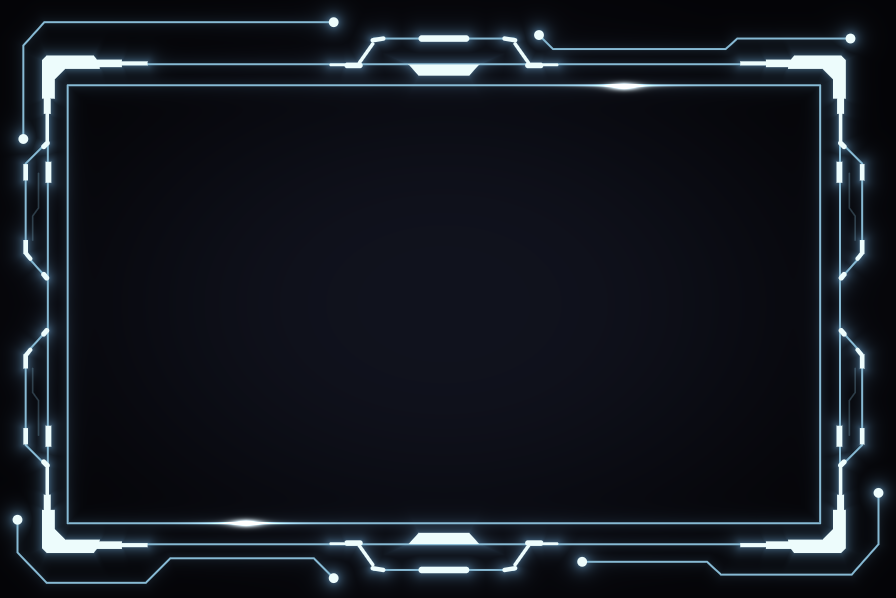
This background is drawn by a WebGL 1 fragment shader. Its source:

```glsl
precision highp float;
// Glowing sci-fi interface frame on a dark navy vignette.
// Ornaments are distance fields mirrored into one quadrant; the four circuit
// traces are placed freely. Layout grid: 768 x 512 with y pointing down.

uniform vec2 u_resolution;

const vec2 GRID = vec2(768.0, 512.0);
const vec2 FRAME_CENTER = vec2(380.5, 260.5);
const vec2 OUTER_HALF = vec2(339.5, 205.5);
const vec2 INNER_HALF = vec2(322.5, 187.5);
const vec3 NAVY = vec3(0.062, 0.070, 0.112);
const vec3 NIGHT = vec3(0.016, 0.016, 0.028);
const vec3 LINE_BLUE = vec3(0.53, 0.73, 0.83);
const vec3 GLOW_BLUE = vec3(0.36, 0.56, 0.70);
const vec3 ICE = vec3(0.93, 0.99, 0.99);

float segment(vec2 p, vec2 a, vec2 b) {
  vec2 pa = p - a, ba = b - a;
  return length(pa - ba * clamp(dot(pa, ba) / dot(ba, ba), 0.0, 1.0));
}

float box(vec2 p, vec2 lo, vec2 hi) {
  vec2 d = abs(p - 0.5 * (lo + hi)) - 0.5 * (hi - lo);
  return length(max(d, 0.0)) + min(max(d.x, d.y), 0.0);
}

float path(vec2 p, vec2 a, vec2 b, vec2 c, vec2 d) {
  return min(segment(p, a, b), min(segment(p, b, c), segment(p, c, d)));
}

float dots(vec2 p, vec2 a, vec2 b) {
  return min(length(p - a), length(p - b)) - 4.2;
}

float coverage(float d, float pixel) {
  return clamp(0.5 - d / pixel, 0.0, 1.0);
}

// Heavy L bracket with chamfered corners and stepped, tapering arms
float cornerBracket(vec2 q) {
  float arms = min(box(q, vec2(295.0, 201.5), vec2(344.5, 213.0)),
                   box(q, vec2(333.5, 176.0), vec2(344.5, 213.0)));
  float gusset = max(box(q, vec2(322.0, 190.0), vec2(344.0, 213.0)),
                     (526.0 - q.x - q.y) * 0.707);
  float d = max(min(arms, gusset), (q.x + q.y - 553.5) * 0.707);
  d = max(d, (291.0 - q.x + 0.8 * (q.y - 201.5)) * 0.78);
  d = min(d, box(q, vec2(276.0, 203.0), vec2(300.0, 209.5)));
  d = min(d, box(q, vec2(254.0, 204.5), vec2(280.0, 208.0)));
  d = min(d, box(q, vec2(337.0, 163.0), vec2(343.0, 180.0)));
  return min(d, box(q, vec2(338.5, 138.0), vec2(341.5, 165.0)));
}

// Solid parts of the top and bottom emblem
float emblemSolid(vec2 q) {
  float wedge = max(abs(q.y - 200.5) - 4.8,
                    (q.x - 26.0 - 0.9 * (q.y - 200.5)) * 0.74);
  float d = min(wedge, segment(q, vec2(0.0, 227.5), vec2(19.0, 227.5)) - 2.8);
  d = min(d, segment(q, vec2(72.0, 204.5), vec2(83.0, 204.5)) - 2.4);
  d = min(d, segment(q, vec2(83.0, 205.0), vec2(97.0, 205.0)) - 1.2);
  d = min(d, segment(q, vec2(73.0, 206.0), vec2(61.0, 223.0)) - 1.5);
  return min(d, segment(q, vec2(61.0, 226.0), vec2(52.0, 227.5)) - 1.9);
}

// Solid parts of the side brackets
float sideSolid(vec2 q) {
  float d = box(q, vec2(356.5, 106.0), vec2(360.5, 120.0));
  d = min(d, box(q, vec2(356.5, 43.0), vec2(360.5, 55.0)));
  d = min(d, segment(q, vec2(358.5, 44.0), vec2(354.5, 39.0)) - 1.8);
  d = min(d, segment(q, vec2(343.0, 25.5), vec2(340.5, 22.5)) - 2.2);
  d = min(d, segment(q, vec2(343.0, 135.0), vec2(340.0, 138.0)) - 2.2);
  return min(d, box(q, vec2(336.5, 104.0), vec2(341.5, 122.0)));
}

float ornamentLines(vec2 q) {
  float side = path(q, vec2(340.5, 138.5), vec2(358.5, 120.5),
                    vec2(358.5, 42.5), vec2(340.5, 22.5));
  return min(side, segment(q, vec2(0.0, 227.5), vec2(60.0, 227.5)));
}

// Lens-like spark stretched along a horizontal line
float flare(vec2 p, vec2 center) {
  vec2 d = abs(p - center);
  float streak = exp(-d.x / 20.0 - d.y / 1.5);
  return 1.2 * streak + 0.9 * exp(-dot(d / vec2(13.0, 3.5), d / vec2(13.0, 3.5)));
}

void main() {
  vec2 uv = gl_FragCoord.xy / u_resolution;
  vec2 p = vec2(uv.x, 1.0 - uv.y) * GRID;
  vec2 q = abs(p - FRAME_CENTER);
  float pixel = GRID.y / u_resolution.y;

  // Background vignette
  float radius = length((p - FRAME_CENTER) / vec2(410.0, 275.0));
  vec3 color = mix(NAVY, NIGHT, smoothstep(0.15, 1.15, radius));

  // Frame rectangles and ornament outlines
  float frame = min(abs(box(q, -OUTER_HALF, OUTER_HALF)),
                    abs(box(q, -INNER_HALF, INNER_HALF)));
  float thin = min(frame, ornamentLines(q));
  float faint = path(q, vec2(347.5, 112.0), vec2(347.5, 82.5),
                     vec2(352.5, 75.5), vec2(352.5, 55.0));

  // Circuit traces: top left, top right, bottom left, bottom right
  thin = min(thin, path(p, vec2(20, 119), vec2(20, 39), vec2(38, 19), vec2(286, 19)));
  thin = min(thin, path(p, vec2(462, 30), vec2(474, 42), vec2(622, 42), vec2(632, 33)));
  thin = min(thin, segment(p, vec2(632, 33), vec2(729, 33)));
  thin = min(thin, path(p, vec2(15, 445), vec2(15, 473), vec2(40, 499), vec2(125, 499)));
  thin = min(thin, path(p, vec2(125, 499), vec2(146, 478), vec2(269, 478), vec2(286, 495)));
  thin = min(thin, path(p, vec2(499, 481), vec2(606, 481), vec2(618, 492), vec2(730, 492)));
  thin = min(thin, path(p, vec2(730, 492), vec2(753, 466), vec2(753, 422), vec2(753, 421)));

  // Solid shapes and trace terminals
  float solid = min(cornerBracket(q), min(emblemSolid(q), sideSolid(q)));
  solid = min(solid, min(dots(p, vec2(20, 119), vec2(286, 19)),
                         dots(p, vec2(462, 30), vec2(729, 33))));
  solid = min(solid, min(dots(p, vec2(15, 445), vec2(286, 495)),
                         dots(p, vec2(499, 481), vec2(753, 422))));

  // Glow below, crisp shapes above
  float glow = 0.15 * exp(-thin / 5.0) + 0.42 * exp(-max(solid, 0.0) / 5.5);
  color += GLOW_BLUE * glow;
  color = mix(color, LINE_BLUE, 0.28 * coverage(faint - 0.7, pixel));
  color = mix(color, LINE_BLUE, coverage(thin - 0.85, pixel));
  color = mix(color, ICE, coverage(solid, pixel));
  color += ICE * (flare(p, vec2(535, 74)) + flare(p, vec2(211, 448)));
  gl_FragColor = vec4(min(color, vec3(1.0)), 1.0);
}
```
